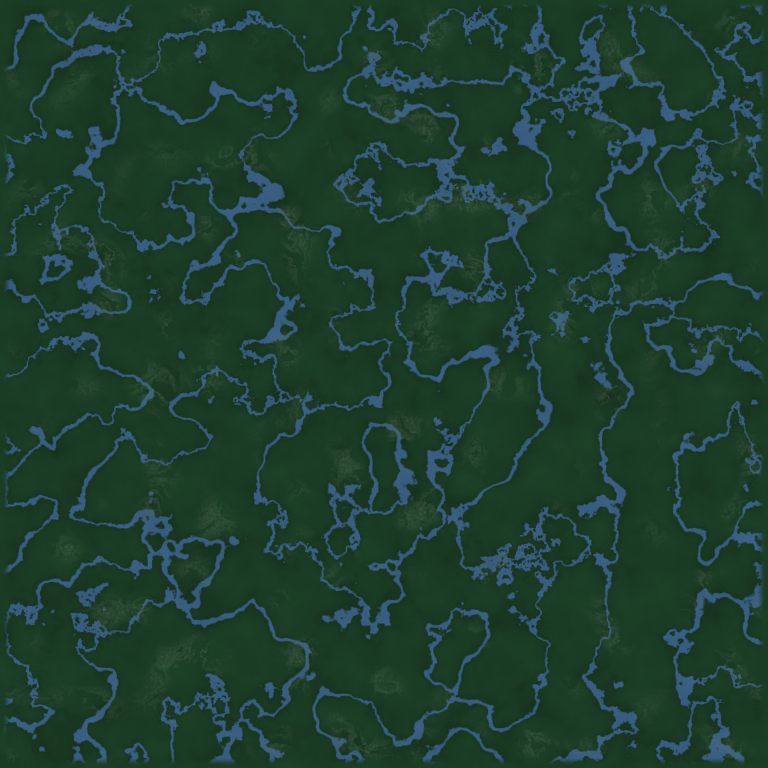
Give the GLSL for this texture, as a Shadertoy shader.

```glsl
// Winding blue contour lines on a dark, mottled green ground.
// The lines are the zero level of fractal gradient noise of varying roughness;
// a shadow hugs them and faint, grainy wisps drift over the ground.

vec2 hash2(ivec2 cell) {
    uvec2 v = uvec2(cell) * 1664525u + 1013904223u;
    v.x += v.y * 1664525u;
    v.y += v.x * 1664525u;
    v ^= v >> 16u;
    v.x += v.y * 1664525u;
    v.y += v.x * 1664525u;
    v ^= v >> 16u;
    return vec2(v & 65535u) / 65535.0;
}

float corner(ivec2 cell, ivec2 offset, vec2 f) {
    return dot(hash2(cell + offset) * 2.0 - 1.0, f - vec2(offset));
}

float gradientNoise(vec2 p) {
    ivec2 cell = ivec2(floor(p));
    vec2 f = fract(p);
    vec2 u = f * f * f * (f * (f * 6.0 - 15.0) + 10.0);
    return mix(mix(corner(cell, ivec2(0, 0), f), corner(cell, ivec2(1, 0), f), u.x),
               mix(corner(cell, ivec2(0, 1), f), corner(cell, ivec2(1, 1), f), u.x), u.y);
}

// Rotating every octave hides the lattice
float fbm(vec2 p, float gain) {
    float sum = 0.0, amplitude = 1.0;
    for (int i = 0; i < 6; i++) {
        sum += amplitude * gradientNoise(p);
        p = mat2(1.6, 1.2, -1.2, 1.6) * p + vec2(17.3, 9.1);
        amplitude *= gain;
    }
    return sum;
}

void mainImage(out vec4 fragColor, in vec2 fragCoord) {
    vec2 uv = fragCoord / iResolution.xy;

    // Height field: smooth in some regions, crumbled in others
    float roughness = smoothstep(-0.3, 0.3, gradientNoise(uv * 9.0 + 40.0));
    float height = fbm(uv * 9.2 + vec2(3.7, 8.2), mix(0.40, 0.55, roughness));
    float level = abs(height);

    // Contour line with a soft edge, fading out at the canvas border
    float softness = max(0.85 * fwidth(height), 0.010);
    float line = 1.0 - smoothstep(-softness, softness, level - 0.033);
    vec2 inset = min(uv, 1.0 - uv);
    float border = smoothstep(0.003, 0.014, min(inset.x, inset.y));
    line *= border;

    // Ground with fine mottling and a shadow beside the lines
    float mottle = fbm(uv * 20.0 + 70.0, 0.55);
    vec3 color = vec3(0.104, 0.238, 0.144) * (1.0 + 0.13 * mottle);
    color *= 1.0 - 0.24 * exp(-level * 13.0) * border;

    // Blue lines
    vec3 blue = vec3(0.225, 0.368, 0.510) * (1.0 + 0.08 * mottle);
    color = mix(color, blue, line);

    // Pale wisps: small warped streaks broken up by fine grain
    vec2 warp = vec2(mottle, gradientNoise(uv * 22.0 + 25.0));
    float streak = 1.0 - abs(fbm(uv * 20.0 + warp * 1.5 + 110.0, 0.5)) * 3.5;
    float patches = smoothstep(0.04, 0.42, gradientNoise(uv * 17.0 + 60.0));
    float grain = 0.75 + 0.8 * gradientNoise(uv * 260.0);
    float wisp = smoothstep(0.0, 1.0, streak) * patches * grain;
    color = mix(color, vec3(0.34, 0.43, 0.34), 0.42 * wisp * border);

    fragColor = vec4(color, 1.0);
}
```
